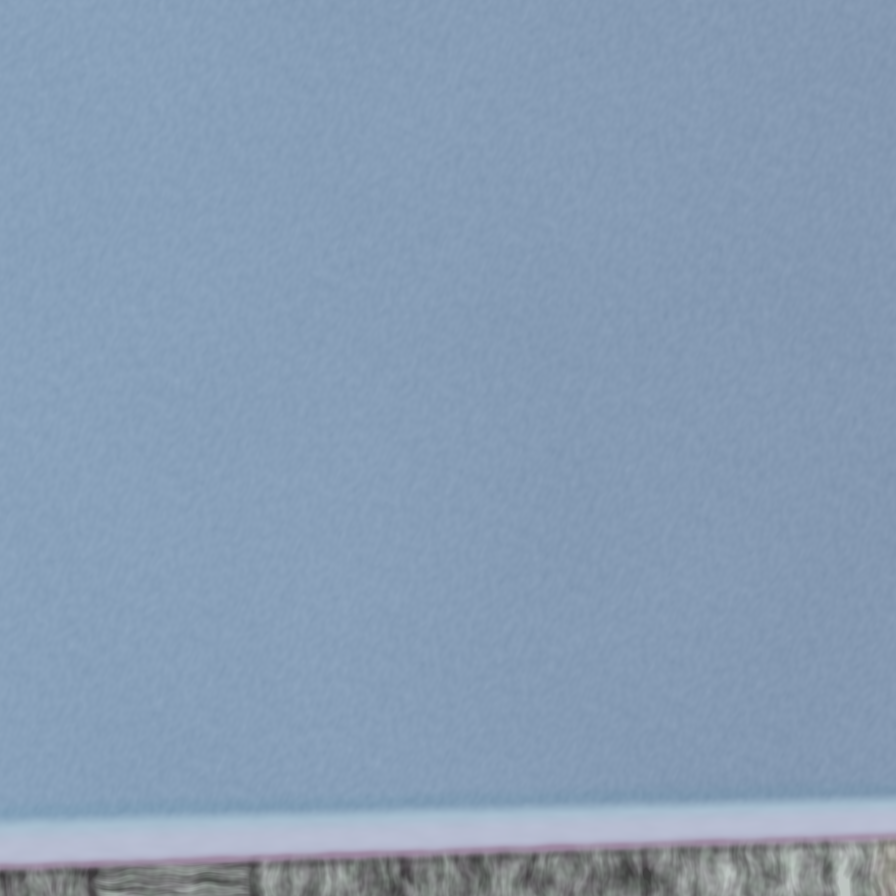
A WebGL 2 fragment shader for this texture:

```glsl
#version 300 es
precision highp float;
// A grainy blue painted panel with a pale slanted trim above weathered wood.

uniform vec2 u_resolution;
out vec4 fragColor;

const vec3 PAINT_LEFT = vec3(0.536, 0.632, 0.732);
const vec3 PAINT_RIGHT = vec3(0.517, 0.596, 0.694);
const vec3 TRIM_TOP = vec3(0.640, 0.745, 0.810);
const vec3 TRIM_BASE = vec3(0.715, 0.740, 0.820);
const vec3 FRINGE = vec3(0.610, 0.510, 0.620);
const vec3 WOOD_DARK = vec3(0.250, 0.250, 0.250);
const vec3 WOOD_LIGHT = vec3(0.675, 0.700, 0.690);

vec2 hashGradient(vec2 cell) {
    vec3 p = fract(cell.xyx * vec3(0.1031, 0.1030, 0.0973));
    p += dot(p, p.yzx + 33.33);
    float angle = 6.2832 * fract((p.x + p.y) * p.z);
    return vec2(cos(angle), sin(angle));
}

// Gradient noise, roughly -0.7 to 0.7
float gradientNoise(vec2 p) {
    vec2 i = floor(p);
    vec2 f = p - i;
    vec2 w = f * f * f * (f * (f * 6.0 - 15.0) + 10.0);
    float a = dot(hashGradient(i), f);
    float b = dot(hashGradient(i + vec2(1, 0)), f - vec2(1, 0));
    float c = dot(hashGradient(i + vec2(0, 1)), f - vec2(0, 1));
    float d = dot(hashGradient(i + vec2(1, 1)), f - vec2(1, 1));
    return mix(mix(a, b, w.x), mix(c, d, w.x), w.y);
}

float fbm(vec2 p, int octaves) {
    float sum = 0.0;
    float amplitude = 1.0;
    for (int k = 0; k < octaves; k++) {
        sum += amplitude * gradientNoise(p);
        p = p * 2.03 + 17.3;
        amplitude *= 0.5;
    }
    return sum;
}

// Soft line or bump of the given width centred at zero
float bump(float d, float width) {
    return exp(-d * d / (width * width));
}

// Blue paint: sideways fade, broad mottling, slanted grain and sparse flecks
vec3 paintColor(vec2 uv) {
    vec3 color = mix(PAINT_LEFT, PAINT_RIGHT, smoothstep(-0.1, 1.15, uv.x));
    color += 0.009 * fbm(uv * 4.0 + 3.0, 3);
    vec2 slanted = mat2(0.91, 0.42, -0.42, 0.91) * uv;
    float grain = gradientNoise(slanted * vec2(145.0, 95.0) + 40.0)
                + 0.5 * gradientNoise(slanted * vec2(70.0, 50.0) + 9.0);
    float fleck = gradientNoise(slanted * vec2(120.0, 75.0) + 71.0);
    grain += 1.6 * sign(fleck) * max(abs(fleck) - 0.30, 0.0);
    return color + grain * vec3(0.026, 0.024, 0.022);
}

// Weathered planks: streaks, one cross-grained block, uneven dark joints
vec3 woodColor(vec2 uv) {
    vec2 bent = uv + 0.008 * vec2(gradientNoise(uv * 30.0), gradientNoise(uv * 25.0 + 8.0));
    float upright = fbm(bent * vec2(65.0, 22.0) + 5.0, 3);
    float across = fbm(bent * vec2(12.0, 95.0) + 21.0, 3);
    float block = smoothstep(0.10, 0.12, uv.x) * (1.0 - smoothstep(0.27, 0.285, uv.x));
    float blotch = gradientNoise(uv * vec2(22.0, 30.0) + 13.0);
    float tone = 0.52 + 0.55 * mix(upright, across, block) + 0.30 * blotch;
    tone += 0.14 * gradientNoise(uv * 110.0) + 0.08 * block;
    tone += 0.20 * smoothstep(0.72, 0.86, uv.x) + 0.25 * bump(uv.x - 0.945, 0.012);

    float joints[5] = float[5](0.105, 0.284, 0.450, 0.725, 0.922);
    for (int k = 0; k < 5; k++) {
        float seed = float(k) * 7.3;
        float wobble = 0.008 * gradientNoise(vec2(uv.y * 40.0, seed + 0.4));
        float strength = 0.34 + 0.40 * gradientNoise(vec2(uv.y * 55.0, seed + 31.6));
        tone -= strength * bump(uv.x - joints[k] + wobble, 0.007);
        tone += 0.14 * bump(uv.x - joints[k] - 0.016, 0.008);
    }
    vec3 color = mix(WOOD_DARK, WOOD_LIGHT, clamp(tone, 0.0, 1.15));
    color += vec3(0.020, -0.014, 0.018) * gradientNoise(uv * 45.0);
    return color + vec3(0.04, 0.01, -0.01) * smoothstep(0.96, 1.0, uv.x);
}

// Pale strip, cool along the top and faintly lilac below
vec3 trimColor(vec2 uv, float across) {
    vec3 color = mix(TRIM_BASE, TRIM_TOP, smoothstep(0.45, 1.0, across));
    return color + 0.014 * fbm(uv * vec2(30.0, 70.0), 2);
}

void main() {
    vec2 uv = gl_FragCoord.xy / u_resolution;
    float trimTop = 0.0835 + 0.0255 * uv.x;
    float trimBottom = 0.0315 + 0.0345 * uv.x;
    float wobble = 0.0012 * gradientNoise(vec2(uv.x * 40.0, 2.5));
    float above = uv.y - trimTop - wobble;
    float below = uv.y - trimBottom + wobble;

    // Paint, with a faint teal shadow beside the trim
    vec3 color = paintColor(uv);
    color -= vec3(0.035, 0.012, 0.015) * bump(above - 0.010, 0.009);

    // Trim over the paint
    float across = (uv.y - trimBottom) / (trimTop - trimBottom);
    color = mix(trimColor(uv, across), color, smoothstep(-0.009, 0.008, above));

    // Wood under the trim, darkened at the contact edge
    vec3 wood = woodColor(uv) * (1.0 - 0.16 * bump(below + 0.007, 0.005));
    color = mix(wood, color, smoothstep(-0.005, 0.006, below));

    // Lilac fringe of uneven strength along the lower edge
    float fringe = 0.65 + 0.45 * gradientNoise(vec2(uv.x * 24.0, 6.4));
    color = mix(color, FRINGE, fringe * bump(below - 0.0005, 0.0055));
    fragColor = vec4(clamp(color, 0.0, 1.0), 1.0);
}
```
